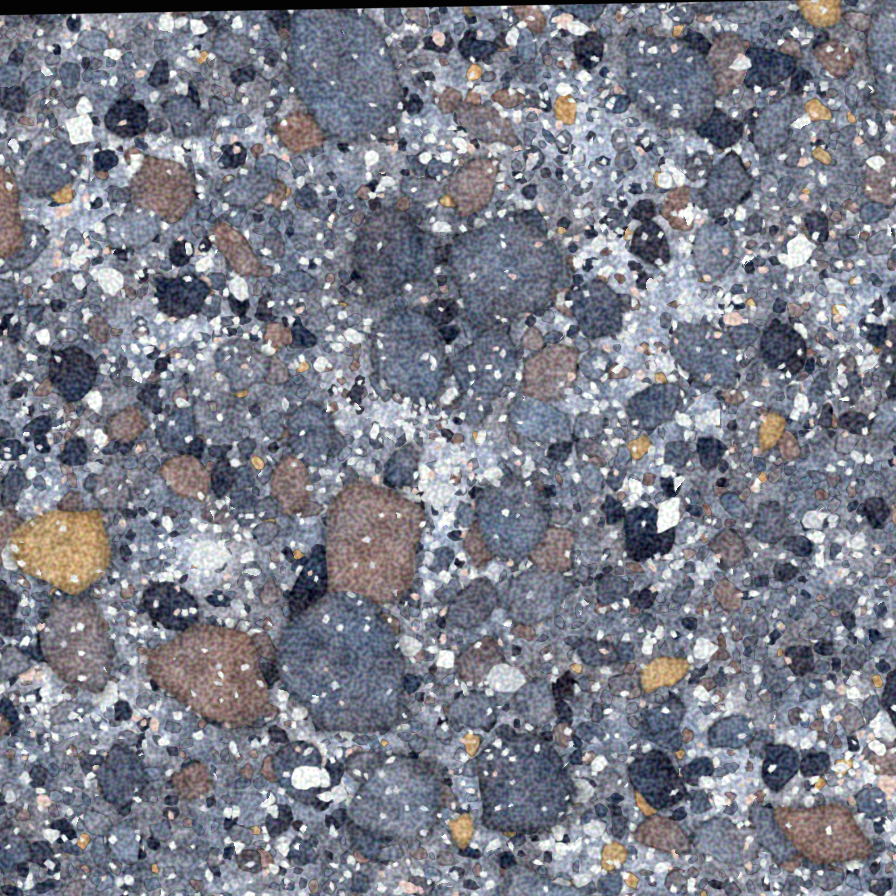
Give the GLSL for this texture, as a Shadertoy shader.

```glsl
vec3 hash3(vec2 p, float seed) {
    vec3 q = fract((p.xyx + seed * vec3(17.1, 5.3, 17.1)) * vec3(.1031, .1030, .0973));
    q += dot(q, q.yxz + 33.33);
    return fract((q.xxy + q.yzz) * q.zyx);
}

// Gradient noise, roughly -0.7 to 0.7
float corner(vec2 cell, vec2 f, vec2 o) {
    float a = 6.2832 * hash3(cell + o, 3.0).x;
    return dot(vec2(cos(a), sin(a)), f - o);
}

float noise(vec2 p) {
    vec2 i = floor(p), f = p - i;
    vec2 u = f * f * f * (f * (f * 6.0 - 15.0) + 10.0);
    return mix(mix(corner(i, f, vec2(0, 0)), corner(i, f, vec2(1, 0)), u.x),
               mix(corner(i, f, vec2(0, 1)), corner(i, f, vec2(1, 1)), u.x), u.y);
}

float fbm(vec2 p) {
    float sum = 0.0, amp = 1.0;
    for (int i = 0; i < 4; i++) {
        sum += amp * noise(p);
        p = mat2(1.6, 1.2, -1.2, 1.6) * p + 7.3;
        amp *= 0.6;
    }
    return sum;
}

// Scattered rounded polygons: x is the distance in canvas units, yzw are random per stone
vec4 stones(vec2 uv, float scale, float seed, float density) {
    vec2 p = uv * scale + seed * 3.7;
    p += 0.10 * vec2(noise(p * 3.0), noise(p * 3.0 + 40.0));
    vec4 nearest = vec4(9.0);
    for (int y = -1; y <= 1; y++)
    for (int x = -1; x <= 1; x++) {
        vec2 cell = floor(p) + vec2(x, y);
        vec3 place = hash3(cell, seed), form = hash3(cell, seed + 31.0);
        if (place.z > density) continue;
        vec2 q = p - cell - 0.5 - 0.55 * (place.xy - 0.5);
        float turn = 6.2832 * form.z, radius = mix(0.28, 0.56, form.x);
        q = mat2(cos(turn), sin(turn), -sin(turn), cos(turn)) * q;
        q.y *= mix(1.0, 1.6, form.y);
        float sum = 0.0;
        for (int k = 0; k < 6; k++) {
            float side = float(k);
            float a = 1.0472 * (side + 0.7 * fract(form.y * 7.3 + side * 0.618));
            float reach = radius * mix(0.8, 1.15, fract(form.x * 9.1 + side * 0.37));
            sum += exp(7.0 * min(dot(q, vec2(cos(a), sin(a))) / reach, 8.0));
        }
        float d = (log(sum) / 7.0 - 1.0) * radius / scale;
        if (d < nearest.x) nearest = vec4(d, hash3(cell, seed + 57.0));
    }
    return nearest;
}

vec3 stoneColor(vec3 id, float darkShare) {
    vec3 c = mix(vec3(.32, .35, .43), vec3(.52, .55, .62), id.x);
    c = mix(c, vec3(.58, .47, .44), step(0.78, id.y) * mix(0.35, 0.9, id.z));
    c = mix(c, vec3(.76, .63, .46), step(0.965, id.y));
    return mix(c, vec3(.17, .19, .27), step(id.y, darkShare) * 0.85);
}

// Lays one size of stone over the ground, with a shadowed rim
vec3 addStones(vec3 ground, vec2 uv, float scale, float seed, float density, float darkShare) {
    vec4 s = stones(uv, scale, seed, density);
    float rim = 0.09 / scale;
    vec3 c = stoneColor(s.yzw, darkShare);
    c += 0.13 * fbm(uv * 26.0 + s.y * 50.0) + 0.12 * noise(uv * 105.0);
    c += vec3(.07, 0, -.05) * noise(uv * 18.0 + s.z * 30.0);
    c *= 1.0 - 0.25 * smoothstep(-rim, 0.0, s.x);
    ground *= 1.0 - 0.25 * smoothstep(rim, 0.0, s.x);
    return mix(ground, c, smoothstep(0.002, -0.002, s.x));
}

vec3 addSpecks(vec3 ground, vec2 uv, float scale, float seed, float density) {
    vec4 s = stones(uv, scale, seed, density);
    vec3 c = mix(vec3(.74, .76, .80), vec3(.97, .99, .97), sqrt(s.y));
    c = mix(c, vec3(.90, .80, .76), step(0.88, s.z));
    return mix(ground, c, smoothstep(0.0018, -0.0018, s.x));
}

void mainImage(out vec4 fragColor, in vec2 fragCoord) {
    vec2 uv = fragCoord / iResolution.y;

    // Cement with pale crumbly clouds
    float cloud = smoothstep(-0.35, 0.6, fbm(uv * 5.0 + 11.0));
    float crumbs = fbm(uv * 48.0);
    vec3 col = mix(vec3(.48, .50, .56), vec3(.71, .74, .81), cloud);
    col += 0.22 * crumbs + vec3(.06, .01, -.04) * noise(uv * 14.0);

    // Gravel from fine to coarse, with white chips between
    col = addStones(col, uv, 62.0, 1.0, 0.50, 0.20);
    col = addSpecks(col, uv, 95.0, 2.0, 0.10 + 0.32 * cloud);
    col = addStones(col, uv, 31.0, 3.0, 0.42, 0.22);
    col = addSpecks(col, uv, 52.0, 4.0, 0.04 + 0.20 * cloud);
    col = addStones(col, uv, 15.0, 5.0, 0.40, 0.20);
    col = addSpecks(col, uv, 27.0, 6.0, 0.04);
    col = addStones(col, uv, 6.2, 7.0, 0.46, 0.0);
    col = addSpecks(col, uv, 110.0, 8.0, 0.05 + 0.07 * cloud);

    // Fine brightness and colour grain
    col += 0.22 * noise(uv * 215.0 + 5.0);
    col += 0.11 * vec3(noise(uv * 190.0), noise(uv * 190.0 + 60.0), noise(uv * 190.0 + 130.0));

    // Thin slanted black strip along the top
    float strip = 1.0 - 0.017 * (1.0 - uv.x / 0.9);
    col = mix(col, vec3(0.01), smoothstep(-0.001, 0.001, uv.y - strip));
    fragColor = vec4(clamp(col, 0.0, 1.0), 1.0);
}
```
